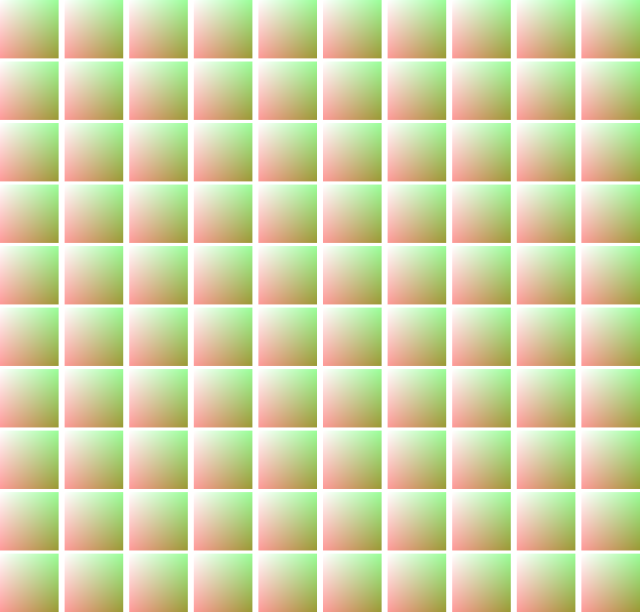
A Shadertoy shader for this pattern:

```glsl
// Ten by ten grid of square swatches, each blending white, green, pink and olive.

const vec2 TILE_COUNT = vec2(10.0);
const vec2 TILE_SIZE = vec2(0.0916, 0.0954);      // fraction of canvas width, height
const vec3 PAPER = vec3(1.0);
const vec3 ACROSS_FADE = vec3(0.4, 0.0, 0.4);     // light lost from left to right
const vec3 DOWN_FADE = vec3(0.0, 0.4, 0.4);       // light lost from top to bottom

// Bilinear swatch colour; uv runs from the top left corner
vec3 swatchColor(vec2 uv) {
    return PAPER - ACROSS_FADE * uv.x - DOWN_FADE * uv.y;
}

void mainImage(out vec4 fragColor, in vec2 fragCoord) {
    vec2 pixel = 1.0 / iResolution.xy;
    vec2 pos = fragCoord * pixel;
    pos.y = 1.0 - pos.y;

    // Outer tiles touch the canvas edges; gaps lie only between tiles
    vec2 pitch = (1.0 - TILE_SIZE) / (TILE_COUNT - 1.0);
    vec2 halfGap = 0.5 * (pitch - TILE_SIZE);
    vec2 local = mod(pos + halfGap, pitch) - halfGap;

    // Box-filtered coverage of the tile edges
    vec2 inside = 0.5 * TILE_SIZE - abs(local - 0.5 * TILE_SIZE);
    vec2 cover = clamp(inside / pixel + 0.5, 0.0, 1.0);

    vec2 uv = clamp(local / TILE_SIZE, 0.0, 1.0);
    fragColor = vec4(mix(PAPER, swatchColor(uv), cover.x * cover.y), 1.0);
}
```
